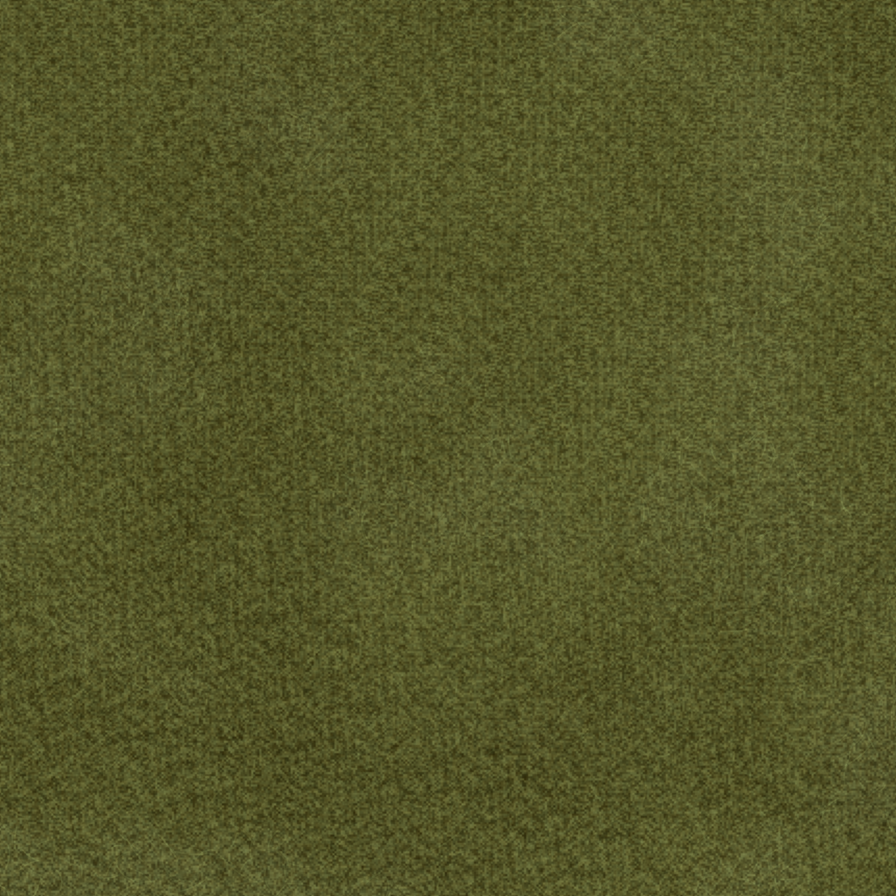
Reproduce this texture procedurally as a Shadertoy shader.

```glsl
// Moss-green felt: fine grain, soft mottling and scattered pale curved fibres.

const vec3 FELT_GREEN = vec3(0.331, 0.336, 0.157);
const vec3 GRAIN_TINT = vec3(1.0, 1.12, 0.78);
const vec3 FIBRE_TINT = vec3(0.85, 1.05, 0.70);
const vec3 HAZE_TINT = vec3(0.75, 0.80, 1.00);
const vec3 WARM_SHIFT = vec3(1.0, -0.2, -0.9);
const int FIBRE_LAYERS = 7;
const float FIBRE_CELLS = 25.0;

float hash(vec2 p) {
    return fract(sin(dot(p, vec2(127.1, 311.7))) * 43758.5453);
}

float valueNoise(vec2 p) {
    vec2 cell = floor(p);
    vec2 f = fract(p);
    f = f * f * (3.0 - 2.0 * f);
    float low = mix(hash(cell), hash(cell + vec2(1.0, 0.0)), f.x);
    float high = mix(hash(cell + vec2(0.0, 1.0)), hash(cell + 1.0), f.x);
    return mix(low, high, f.y);
}

float fbm(vec2 p) {
    float sum = 0.0;
    float weight = 0.5;
    for (int i = 0; i < 5; i++) {
        sum += weight * valueNoise(p);
        p = mat2(1.6, 1.2, -1.2, 1.6) * p + 7.3;
        weight *= 0.5;
    }
    return sum;
}

// Coverage of one bent hair centred on the origin, tapered at both ends.
float fibre(vec2 p, float angle, float halfLength, float bend, float halfWidth, float blur) {
    float c = cos(angle);
    float s = sin(angle);
    p = vec2(c * p.x + s * p.y, c * p.y - s * p.x);
    float along = p.x / halfLength;
    float offset = abs(p.y - bend * halfLength * (along * along - 0.4));
    float body = 1.0 - smoothstep(halfWidth - blur, halfWidth + blur, offset);
    return body * (1.0 - smoothstep(0.6, 1.0, abs(along)));
}

// One hair per cell, gathered from the neighbouring cells.
float fibreLayer(vec2 uv, float cells, float seed, float pixel) {
    vec2 p = uv * cells;
    vec2 home = floor(p);
    float sum = 0.0;
    for (int y = -1; y <= 1; y++) {
        for (int x = -1; x <= 1; x++) {
            vec2 cell = home + vec2(x, y);
            vec2 key = cell + seed * 17.3;
            vec2 centre = cell + vec2(hash(key), hash(key + 5.1));
            float angle = 6.2832 * hash(key + 11.7);
            float halfLength = mix(0.2, 0.75, hash(key + 23.9));
            float bend = 0.9 * (hash(key + 31.3) - 0.5);
            float strength = hash(key + 43.1);
            float hair = fibre(p - centre, angle, halfLength, bend,
                               0.0009 * cells, 0.6 * pixel * cells);
            sum += hair * strength * strength;
        }
    }
    return sum;
}

// Fine felt grain, roughly centred on zero.
float grain(vec2 uv) {
    float fine = valueNoise(uv * 430.0) - 0.5;
    float coarse = valueNoise(uv * 215.0 + 40.0) - 0.5;
    return 0.62 * fine + 0.38 * coarse;
}

void mainImage(out vec4 fragColor, in vec2 fragCoord) {
    vec2 uv = fragCoord / iResolution.y;
    float pixel = 1.0 / iResolution.y;

    // Broad mottling, slightly stretched sideways
    float mottle = fbm(uv * vec2(4.0, 6.0) + 3.0) - 0.48;
    float haze = smoothstep(0.42, 0.68, fbm(uv * vec2(6.0, 7.0) + 21.0));

    // Pale hairs, thicker where the haze gathers
    float hairs = 0.0;
    for (int i = 0; i < FIBRE_LAYERS; i++) {
        float layer = float(i);
        hairs += fibreLayer(uv + layer * 0.137, FIBRE_CELLS + 1.7 * layer, layer + 1.0, pixel);
    }
    hairs = min(hairs, 1.3) * mix(0.6, 1.2, haze);

    // Combine tone and hue variation
    vec3 color = FELT_GREEN;
    color += GRAIN_TINT * (0.27 * grain(uv) + 0.07 * mottle);
    color += HAZE_TINT * 0.022 * haze;
    color += FIBRE_TINT * 0.052 * hairs;
    color += WARM_SHIFT * 0.022 * (valueNoise(uv * 300.0 + 90.0) - 0.5);

    fragColor = vec4(clamp(color, 0.0, 1.0), 1.0);
}
```
